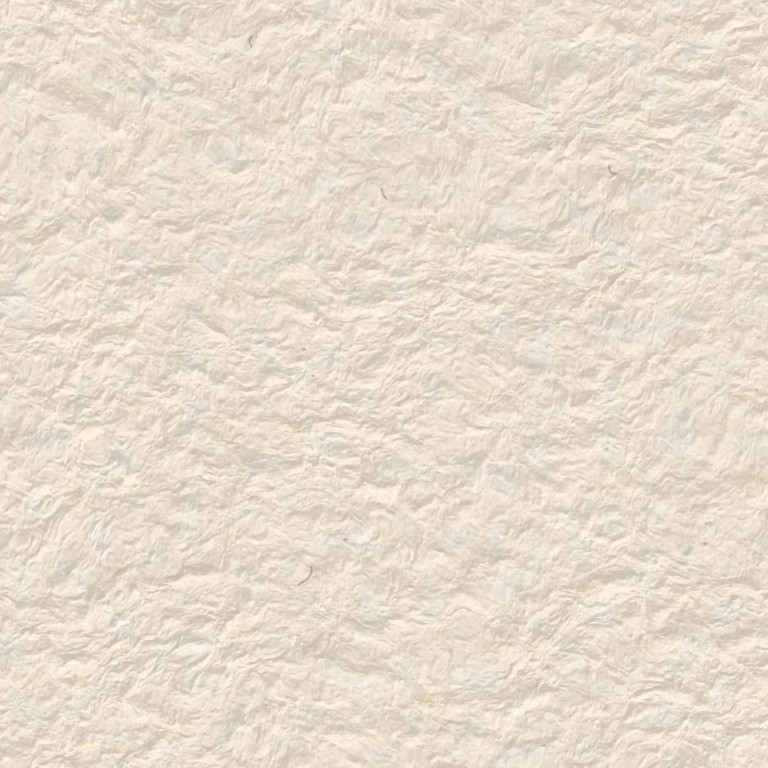
Reproduce this texture procedurally as a WebGL 2 fragment shader.

```glsl
#version 300 es
precision highp float;

uniform vec2 u_resolution;
out vec4 fragColor;

vec2 hash2(vec2 cell) {
    vec3 q = fract(cell.xyx * vec3(0.1031, 0.1030, 0.0973));
    q += dot(q, q.yzx + 33.33);
    return fract((q.xx + q.yz) * q.zy);
}

float cornerSlope(vec2 cell, vec2 offset) {
    return dot(hash2(cell) * 2.0 - 1.0, offset);
}

float gradientNoise(vec2 p) {
    vec2 i = floor(p), f = fract(p);
    vec2 u = f * f * f * (f * (f * 6.0 - 15.0) + 10.0);
    vec2 e = vec2(1.0, 0.0);
    return mix(mix(cornerSlope(i, f), cornerSlope(i + e, f - e), u.x),
               mix(cornerSlope(i + e.yx, f - e.yx), cornerSlope(i + 1.0, f - 1.0), u.x), u.y);
}

float arcDistance(vec2 p, float radius, float halfAngle) {
    vec2 tip = vec2(sin(halfAngle), cos(halfAngle));
    p.x = abs(p.x);
    return tip.y * p.x > tip.x * p.y ? length(p - tip * radius) : abs(length(p) - radius);
}

// Scattered curved fibres with a soft round profile
float fibres(vec2 p, float cells, float share, float radius, float halfAngle, float width) {
    vec2 home = floor(p * cells);
    float cover = 0.0;
    for (int y = -1; y <= 1; y++) {
        for (int x = -1; x <= 1; x++) {
            vec2 cell = home + vec2(x, y);
            vec2 kind = hash2(cell + cells * 7.0);
            if (kind.x > share) continue;
            vec2 q = p - (cell + hash2(cell + 91.0)) / cells;
            float turn = kind.y * 6.2832;
            q = mat2(cos(turn), sin(turn), -sin(turn), cos(turn)) * q;
            float size = mix(0.6, 1.3, fract(kind.y * 17.0));
            float d = arcDistance(q, radius * size, halfAngle) / width;
            cover = max(cover, exp(-d * d));
        }
    }
    return cover;
}

// Small irregular blobs, one at most per cell
float flecks(vec2 p, float cells, float share, float radius, float blur) {
    vec2 cell = floor(p * cells);
    vec2 kind = hash2(cell + cells * 3.0);
    vec2 q = p - (cell + 0.25 + 0.5 * hash2(cell + 47.0)) / cells;
    float size = radius * mix(0.5, 1.2, kind.y);
    float d = length(q * vec2(0.8, 1.2)) + radius * 0.7 * gradientNoise(p * 0.9 / radius);
    return step(kind.x, share) * (1.0 - smoothstep(size - blur, size + blur, d));
}

float strands(vec2 p) {
    vec2 bend = 0.01 * vec2(gradientNoise(p * 22.0 + 5.0), gradientNoise(p * 22.0 + 37.0));
    return fibres(p + bend, 9.0, 0.35, 0.024, 1.1, 0.0024);
}

// Crumpled relief: warped ridges, stretched sideways where coarse
float paperHeight(vec2 p) {
    vec2 q = p;
    q += 0.025 * vec2(gradientNoise(p * 9.0 + 3.7), gradientNoise(p * 9.0 + 51.3));
    q += 0.010 * vec2(gradientNoise(p * 31.0 + 17.1), gradientNoise(p * 31.0 + 83.9));
    q.y += 0.08 * gradientNoise(p * 3.0 + 9.4);
    float height = 0.0, frequency = 15.0;
    for (int i = 0; i < 5; i++) {
        float octave = float(i);
        float n = gradientNoise(q * vec2(0.68 + 0.08 * octave, 1.0) * frequency + octave * 23.7);
        float steepness = 1.45 - 0.14 * (octave - 2.4) * (octave - 2.4);
        height += steepness / frequency * (0.6 * n - 0.8 * sqrt(n * n + 0.003));
        q = mat2(0.94, 0.34, -0.34, 0.94) * q;
        frequency *= 1.85;
    }
    return height + 0.0019 * strands(p);
}

void main() {
    float side = min(u_resolution.x, u_resolution.y);
    vec2 p = gl_FragCoord.xy / side;
    float pixel = 1.0 / side;

    // Light from the upper left
    float reach = 0.002;
    vec2 towardLight = normalize(vec2(-0.4, 1.0));
    float slope = (paperHeight(p) - paperHeight(p + towardLight * reach)) / reach;
    slope *= 1.0 + 0.5 * gradientNoise(p * 3.5 + 6.1);
    float tone = 0.046 * slope / sqrt(1.0 + 0.2 * slope * slope);
    tone *= tone < 0.0 ? 1.12 : 0.92;

    // Cloudy pulp and fine tooth
    tone += 0.004 + 0.018 * gradientNoise(p * 6.0 + 31.0);
    tone += 0.035 * gradientNoise(p * 140.0) + 0.045 * gradientNoise(p * 233.0 + 12.5);
    vec3 color = vec3(0.903, 0.861, 0.803) + tone;
    color += vec3(0.006, 0.0, -0.018) * gradientNoise(p * 22.0 + 70.0);

    // Cream pulp and strands
    float cream = max(0.6 * flecks(p, 15.0, 0.24, 0.010, 0.006), 0.35 * strands(p));
    color += cream * vec3(0.008, -0.012, -0.065);

    // Dark hairs and specks
    float hair = fibres(p + 0.008 * gradientNoise(p * 30.0), 6.0, 0.09, 0.016, 0.7, max(0.0013, 0.7 * pixel));
    float speck = flecks(p, 19.0, 0.05, 0.0020, max(0.001, pixel));
    color = mix(color, vec3(0.56, 0.49, 0.41), max(0.55 * hair, 0.45 * speck));

    fragColor = vec4(clamp(color, 0.0, 1.0), 1.0);
}
```
